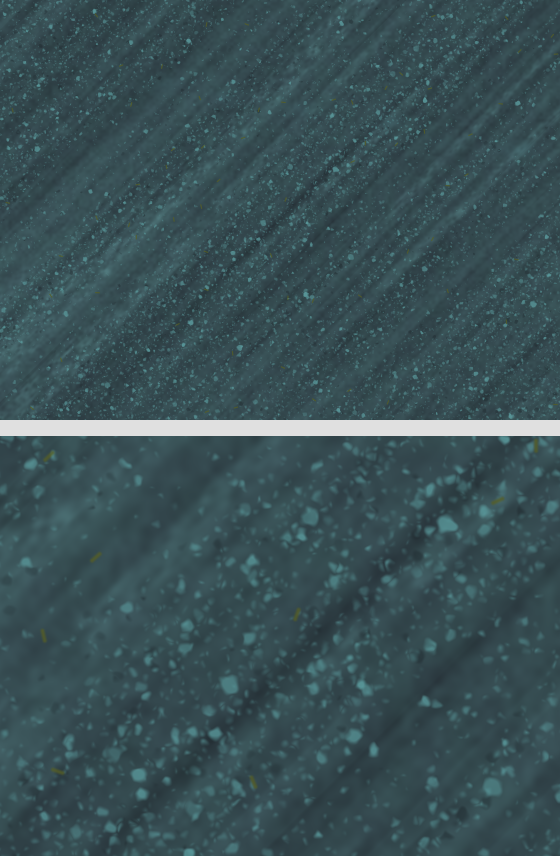
Top: the whole. Bottom: its middle third, enlarged.
Reproduce this texture procedurally as a Shadertoy shader.

```glsl
// Dark teal brushed surface with diagonal streaks, pale specks and olive flecks.
#define SHADE vec3(0.145, 0.190, 0.212)
#define SHEEN vec3(0.260, 0.378, 0.398)
#define SPECK vec3(0.360, 0.620, 0.630)
#define PIT   vec3(0.120, 0.160, 0.180)
#define OLIVE vec3(0.340, 0.370, 0.140)
#define HAZE  vec3(0.290, 0.450, 0.480)
#define STREAK_ANGLE 0.785
#define CALM_CENTER 0.04
#define CALM_WIDTH 0.09
#define SOFTNESS 0.0021

float hash(vec2 p) {
    vec3 a = fract(p.xyx * 0.1031);
    a += dot(a, a.yzx + 33.33);
    return fract((a.x + a.y) * a.z);
}

vec2 hash2(vec2 p) {
    return vec2(hash(p), hash(p + 57.3));
}

float noise(vec2 p) {
    vec2 i = floor(p), f = fract(p);
    f = f * f * (3.0 - 2.0 * f);
    return mix(mix(hash(i), hash(i + vec2(1, 0)), f.x),
               mix(hash(i + vec2(0, 1)), hash(i + vec2(1, 1)), f.x), f.y);
}

// How crowded the specks are: bands along x, with one calm lane
float crowding(vec2 q) {
    float bands = 0.5 * noise(q * vec2(1.3, 8.0) + 3.0)
                + 0.5 * noise(q * vec2(2.5, 42.0) + 9.0);
    float lane = smoothstep(0.3, 1.0, abs(q.y - CALM_CENTER) / CALM_WIDTH);
    return smoothstep(0.25, 0.75, bands) * mix(0.25, 1.0, lane);
}

// Cellular layer of round grains; radii are in canvas heights
float grains(vec2 q, float cell, float chance, float rMin, float rMax, float seed) {
    vec2 home = floor(q / cell);
    float cover = 0.0;
    for (int y = -1; y <= 1; y++)
    for (int x = -1; x <= 1; x++) {
        vec2 id = home + vec2(x, y);
        vec2 key = id + seed;
        vec2 center = (id + hash2(key)) * cell;
        float size = hash(key + 11.7);
        float radius = mix(rMin, rMax, size * size);
        float present = step(hash(key + 23.1), chance * crowding(center));
        float d = length(q - center) - radius;
        float disc = 1.0 - smoothstep(-SOFTNESS, SOFTNESS, d);
        cover = max(cover, present * disc * mix(0.35, 1.0, hash(key + 31.9)));
    }
    return cover;
}

// Sparse short dashes at random angles
float flecks(vec2 p, float cell) {
    vec2 id = floor(p / cell);
    vec2 center = (id + 0.15 + 0.7 * hash2(id + 71.0)) * cell;
    float angle = 3.14 * hash(id + 83.0);
    vec2 axis = vec2(cos(angle), sin(angle));
    vec2 d = p - center;
    d -= axis * clamp(dot(d, axis), -0.004, 0.004);
    float dash = 1.0 - smoothstep(0.0, 0.0028, length(d));
    return dash * step(hash(id + 97.0), 0.38);
}

// Row of wide, ragged pale smudges
float smudges(vec2 p) {
    float sum = 0.0;
    for (int i = 0; i < 8; i++) {
        float k = float(i);
        vec2 jitter = hash2(vec2(k, 5.0)) - 0.5;
        vec2 center = vec2(0.08 + 0.165 * k, 0.88 - 0.033 * k) + 0.06 * jitter;
        vec2 d = (p - center) / vec2(0.042, 0.018);
        sum += exp(-dot(d, d)) * mix(0.2, 1.0, hash(vec2(k, 19.0)));
    }
    return sum * (0.25 + 1.0 * noise(p * 55.0));
}

void mainImage(out vec4 fragColor, in vec2 fragCoord) {
    vec2 p = fragCoord / iResolution.y;
    float c = cos(STREAK_ANGLE), s = sin(STREAK_ANGLE);
    vec2 q = vec2(c * p.x + s * p.y, c * p.y - s * p.x);

    // Brushed ground: long fine streaks over broad bands
    float tone = 0.20 * noise(q * vec2(0.9, 9.0))
               + 0.28 * noise(q * vec2(1.3, 30.0) + 17.0)
               + 0.30 * noise(q * vec2(2.2, 68.0) + 29.0)
               + 0.14 * noise(q * vec2(7.0, 130.0) + 61.0);

    // Grainy bright ridges, thin dark grooves and fine mottling
    float powder = noise(q * vec2(95.0, 150.0)) * noise(q * vec2(40.0, 80.0) + 5.0);
    float ridge = smoothstep(0.60, 0.95, noise(q * vec2(0.8, 26.0) + 40.0));
    float groove = smoothstep(0.72, 0.95, noise(q * vec2(1.4, 75.0) + 77.0));
    tone += ridge * (0.12 + 0.7 * powder) - 0.16 * groove;
    tone += 0.20 * (noise(p * 125.0) - 0.5) + 0.13 * (noise(p * 60.0 + 8.0) - 0.5);
    vec3 color = mix(SHADE, SHEEN, tone + 0.06);
    color += vec3(0.0, 0.014, 0.004) * (noise(p * 42.0 + 8.0) - 0.5);

    color = mix(color, HAZE, 0.6 * clamp(smudges(p), 0.0, 1.0));

    // Faint pits below four sizes of pale specks, slightly warped
    vec2 w = q + 0.004 * (vec2(noise(p * 170.0), noise(p * 170.0 + 50.0)) - 0.5);
    color = mix(color, PIT, 0.5 * grains(w, 0.017, 0.28, 0.0015, 0.0050, 210.0));
    color = mix(color, SPECK, 0.42 * grains(w, 0.0075, 0.65, 0.0008, 0.0022, 340.0));
    color = mix(color, SPECK, 0.60 * grains(w, 0.012, 0.50, 0.0014, 0.0034, 390.0));
    color = mix(color, SPECK, 0.80 * grains(w, 0.021, 0.45, 0.0022, 0.0048, 450.0));
    color = mix(color, SPECK, 0.88 * grains(w, 0.052, 0.35, 0.0040, 0.0072, 560.0));

    color = mix(color, OLIVE, 0.75 * flecks(p, 0.09));
    fragColor = vec4(color, 1.0);
}
```
